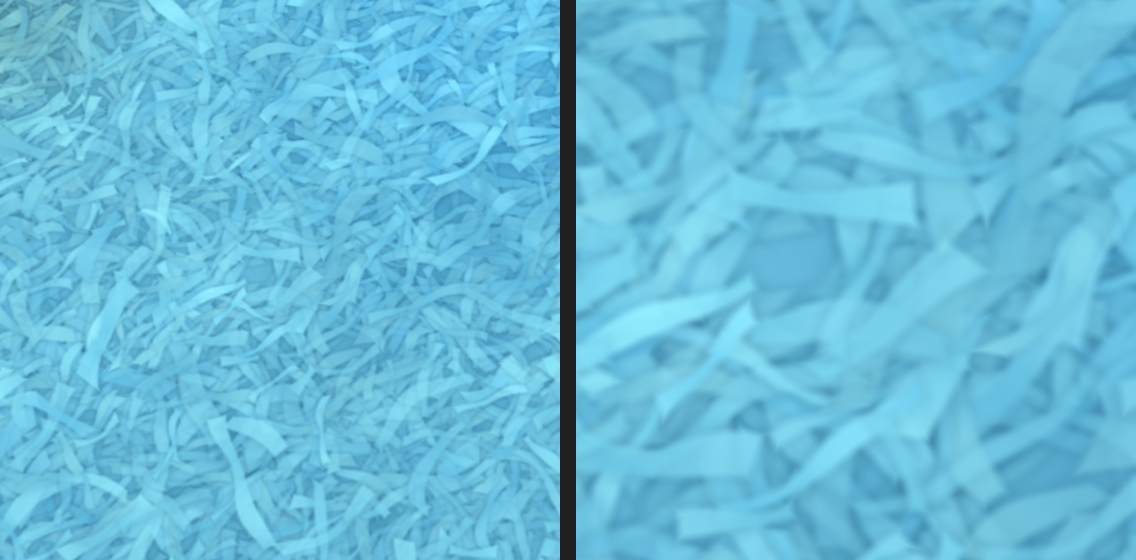
Left, the full canvas; right, a detail of the centre.
This texture is drawn by a Shadertoy shader. Its source:

```glsl
// A loose heap of shredded pale blue tissue paper, seen at a slight tilt.
// Jittered grids of bent, translucent strips are stacked from dark to light,
// each strip casting a soft shadow on the ones below it.

vec4 hash4(vec3 p) {
    vec4 q = fract(p.xyzx * vec4(0.1031, 0.1030, 0.0973, 0.1099));
    q += dot(q, q.wzxy + 33.33);
    return fract((q.xxyz + q.yzzw) * q.zywx);
}

// Slow variation from layered sines, about -1 to 1
float drift(vec2 p) {
    return 0.5 * sin(p.x * 5.1 + 2.0 * sin(p.y * 3.7 + 1.0))
         + 0.3 * sin(p.y * 9.3 - p.x * 4.2 + 1.5 * sin(p.x * 7.0))
         + 0.2 * sin(p.x * 15.0 + p.y * 13.0);
}

// Lay one strip of paper over the colour; p is relative to the cell corner
vec3 layStrip(vec3 color, vec2 p, vec3 id, float depth, float soft) {
    vec4 place = hash4(id);
    vec4 form = hash4(id + 41.7);
    vec4 look = hash4(id + 93.1);
    if (look.w > 0.92) return color;

    // Turn into the strip's frame (rising diagonals are commoner), then unbend
    float turn = place.z - 0.5;
    float angle = 0.7 + 3.14159 * turn - 0.3 * sin(6.28318 * turn);
    float c = cos(angle), s = sin(angle);
    vec2 q = mat2(c, -s, s, c) * (p - place.xy);
    float halfLength = mix(0.25, 0.8, form.x);
    float bend = 0.8 * (form.y - 0.5);
    float phase = 6.28318 * form.w;
    q.y -= bend * (q.x * q.x - 0.15) + 0.035 * sin(q.x * 6.0 + phase);
    float slope = 2.0 * bend * q.x + 0.21 * cos(q.x * 6.0 + phase);

    // A twisting ribbon narrows where it turns edge on
    float twist = sin(q.x * mix(2.0, 6.0, look.z) + phase);
    float halfWidth = mix(0.06, 0.145, form.z) * (0.74 + 0.26 * twist);
    float across = abs(q.y) * inversesqrt(1.0 + slope * slope) - halfWidth;
    float along = abs(q.x + 1.2 * (look.y - 0.5) * q.y) - halfLength;
    float d = max(across, along);
    if (d > 0.12) return color;

    // Contact shadow
    color *= 1.0 - vec3(0.075, 0.052, 0.042) * (1.0 - smoothstep(-0.01, 0.11, d));

    // Paper tone: deeper strips are darker, some are greyer or bluer
    float tone = 0.5 * depth + 0.58 * look.x;
    vec3 paper = mix(vec3(0.375, 0.715, 0.85), vec3(0.545, 0.905, 0.985), tone);
    paper = mix(paper, vec3(0.45, 0.76, 0.85), 0.55 * step(0.8, look.y));
    paper = mix(paper, vec3(0.38, 0.755, 0.92), 0.4 * step(look.y, 0.2));

    // Broad folds along the strip
    paper += 0.04 * twist * vec3(1.0, 0.8, 0.5);

    float cover = 1.0 - smoothstep(-soft, soft, d);
    return mix(color, paper, cover * mix(0.5, 0.95, look.z));
}

void mainImage(out vec4 fragColor, in vec2 fragCoord) {
    vec2 uv = fragCoord / iResolution.xy;

    // Tilted view: strips shrink and flatten toward the top
    vec2 ground = vec2((uv.x - 0.5) * (1.0 + 0.2 * uv.y), uv.y * (1.0 + 0.24 * uv.y));

    // Shaded hollows at the bottom of the heap
    vec3 color = vec3(0.36, 0.69, 0.82) + 0.03 * drift(ground * 3.0);

    const int LAYERS = 16;
    for (int i = 0; i < LAYERS; i++) {
        float layer = float(i);
        float depth = layer / float(LAYERS - 1);
        // Alternate broad ribbons with finer shreds
        float cells = 6.0 + 2.5 * mod(layer, 3.0);
        vec2 p = ground * cells + vec2(layer * 7.37 + 20.0, layer * 3.71 + 10.0);
        vec2 cell = floor(p);
        for (int y = -1; y <= 1; y++) {
            for (int x = -1; x <= 1; x++) {
                vec2 id = cell + vec2(x, y);
                color = layStrip(color, p - id, vec3(id, layer), depth, 0.0044 * cells);
            }
        }
    }

    // Broad mounds and dips, a bluer upper right and a greyer upper left
    float mounds = 0.05 * drift(uv + 0.3) + 0.045 * drift(uv.yx * 2.3 + 1.7);
    color *= 1.0 + mounds * vec3(1.35, 0.9, 0.65);
    float blueCorner = 1.0 - smoothstep(0.0, 0.75, distance(uv, vec2(0.9, 1.0)));
    float greyCorner = 1.0 - smoothstep(0.0, 0.35, distance(uv, vec2(0.0, 1.0)));
    color += blueCorner * vec3(-0.045, -0.01, 0.04);
    color += greyCorner * vec3(-0.01, -0.07, -0.12);

    fragColor = vec4(clamp(color, 0.0, 1.0), 1.0);
}
```
